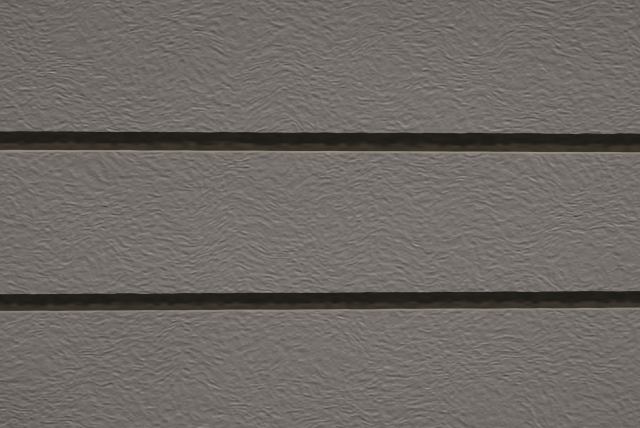
Write a Shadertoy shader that draws this texture.

```glsl
// Grey stucco wall cut by two nearly horizontal shadow grooves.
// Wrinkled plaster is a stretched noise height field lit from above;
// each groove has a ragged dark lip, a brown floor and a bright lower ledge.

const vec3 PLASTER = vec3(0.457, 0.435, 0.420);
const vec3 SHADOW  = vec3(0.130, 0.120, 0.100);
const vec3 FLOOR   = vec3(0.225, 0.198, 0.162);
const vec3 LEDGE   = vec3(0.590, 0.560, 0.520);

float hash(vec2 p) {
    vec3 q = fract(vec3(p.xyx) * 0.1031);
    q += dot(q, q.yzx + 33.33);
    return fract((q.x + q.y) * q.z);
}

float noise(vec2 p) {
    vec2 cell = floor(p), f = fract(p);
    f = f * f * (3.0 - 2.0 * f);
    return mix(mix(hash(cell), hash(cell + vec2(1, 0)), f.x),
               mix(hash(cell + vec2(0, 1)), hash(cell + vec2(1, 1)), f.x), f.y);
}

float fbm(vec2 p) {
    float sum = 0.0, amp = 0.5;
    for (int i = 0; i < 4; i++) {
        sum += amp * noise(p);
        p = mat2(1.6, 1.2, -1.2, 1.6) * p + 7.3;
        amp *= 0.5;
    }
    return sum;
}

// Plaster height: short trowelled creases over softer lumps
float plasterHeight(vec2 p) {
    vec2 bend = vec2(noise(p * 9.0), noise(p * 9.0 + 41.0)) - 0.5;
    vec2 q = p + bend * 0.05;
    q.y += 0.010 * noise(p * 38.0 + 5.0);
    float crease = 1.0 - abs(2.0 * noise(q * vec2(52.0, 112.0)) - 1.0);
    float lumps = noise(q * vec2(85.0, 150.0) + 19.0);
    float grit = noise(p * vec2(150.0, 230.0) + 63.0);
    return 0.45 * crease + 0.55 * lumps + 0.25 * grit;
}

vec3 plaster(vec2 p, vec2 uv) {
    float slope = plasterHeight(p) - plasterHeight(p + vec2(0.0008, 0.0032));
    float grain = noise(p * 330.0) - 0.5;
    float patches = fbm(p * vec2(3.0, 5.0)) - 0.47;
    float vignette = dot(uv - vec2(0.56, 0.48), uv - vec2(0.56, 0.48));
    float light = 1.02 + 0.46 * slope + 0.04 * grain + 0.05 * patches - 0.17 * vignette;
    return PLASTER * light;
}

// Paints one groove; lip is its upper edge, width its height
vec3 groove(vec3 wall, vec2 p, float lip, float width, float ledgeGain, float aa) {
    float ragged = 0.0035 * (fbm(p.x * vec2(38.0, 0.0) + lip * 90.0) - 0.47);
    float depth = lip + ragged - p.y;
    float base = lip - width - p.y + 0.0012 * (noise(vec2(p.x * 30.0, lip * 50.0)) - 0.5);

    // Shadow fading into the faintly lit floor
    float speckle = noise(p * vec2(60.0, 160.0)) - 0.5;
    float lit = smoothstep(0.48, 0.78, depth / width + 0.15 * speckle);
    vec3 inside = mix(SHADOW, FLOOR, lit) * (1.0 + 0.22 * speckle);

    // Bright ledge just under the floor
    float ledge = smoothstep(0.0065, 0.0025, base) * ledgeGain;
    ledge *= 0.75 + 0.5 * noise(vec2(p.x * 24.0, lip * 70.0));
    wall = mix(wall, LEDGE, step(0.0, depth - 0.5 * width) * clamp(ledge, 0.0, 1.0));

    float cut = smoothstep(-aa, aa, depth) * smoothstep(aa, -aa, base);
    return mix(wall, inside, cut);
}

void mainImage(out vec4 fragColor, in vec2 fragCoord) {
    vec2 uv = fragCoord / iResolution.xy;
    vec2 p = fragCoord / iResolution.y;
    float aa = 0.7 / iResolution.y;

    vec3 color = plaster(p, uv);
    for (int i = 0; i < 2; i++) {
        float k = float(i);
        float tilt = mix(0.0075, -0.0055, k);
        float lip = 0.3125 + 0.3805 * k + tilt * uv.x;
        color = groove(color, p, lip, mix(0.039, 0.043, k), mix(0.60, 0.85, k), aa);
    }
    fragColor = vec4(color, 1.0);
}
```
